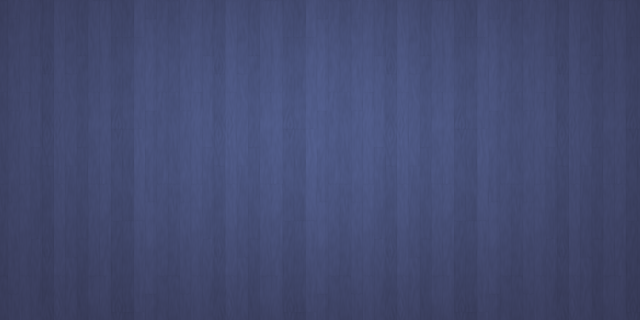
Write a WebGL 1 fragment shader that draws this texture.

```glsl
precision highp float;

uniform vec2 u_resolution;

float hash(vec2 p) {
  return fract(sin(dot(p, vec2(127.1, 311.7))) * 4375.85);
}

vec2 gradientAt(vec2 cell) {
  float angle = 6.2832 * hash(cell);
  return vec2(cos(angle), sin(angle));
}

float gradientNoise(vec2 p) {
  vec2 i = floor(p);
  vec2 f = p - i;
  vec2 u = f * f * f * (f * (f * 6.0 - 15.0) + 10.0);
  float a = dot(gradientAt(i), f);
  float b = dot(gradientAt(i + vec2(1.0, 0.0)), f - vec2(1.0, 0.0));
  float c = dot(gradientAt(i + vec2(0.0, 1.0)), f - vec2(0.0, 1.0));
  float d = dot(gradientAt(i + vec2(1.0, 1.0)), f - vec2(1.0, 1.0));
  return mix(mix(a, b, u.x), mix(c, d, u.x), u.y);
}

float band(float x, float lo, float hi, float blur) {
  return smoothstep(lo - blur, lo + blur, x) - smoothstep(hi - blur, hi + blur, x);
}

// Nested pointed growth rings, fading away from their heart
float cathedral(vec2 p, vec2 heart, float warp) {
  vec2 d = p - heart;
  d.y -= 0.573 * floor(d.y / 0.573 + 0.5);
  float r = 2.0 * abs(d.x) + 17.0 * abs(d.y) + warp;
  float reach = 1.0 - smoothstep(0.5, 2.2, r);
  return sin(r * 9.0 - 1.5) * reach * band(d.x, -0.65, 0.65, 0.12);
}

void main() {
  vec2 uv = gl_FragCoord.xy / u_resolution;
  vec2 p = gl_FragCoord.xy / u_resolution.y;

  // Fifteen planks make one horizontal repeat
  float plankWidth = 0.03576;
  float t = mod((p.x - 0.2396) / plankWidth, 15.0);
  float blur = 0.6 / (u_resolution.y * plankWidth);
  float plank = floor(t);

  // Staggered board ends, two per vertical repeat
  float shift = floor(hash(vec2(plank, 7.0)) * 5.0) * 0.2;
  if (plank > 2.5 && plank < 5.5) shift = 0.0;
  float row = 2.0 * (p.y - 0.31) / 0.573 + shift;
  float board = mod(floor(row), 2.0);
  float seed = hash(vec2(plank, board + 3.0));

  // Light and dark strips
  float tone = 0.6 * (seed - 0.5);
  tone -= 0.6 * band(t, 0.0, 1.0, blur);
  tone += 0.3 * band(t, 1.0, 3.0, blur);
  tone -= 0.7 * band(t, 3.0, 5.0, blur);
  tone += 0.6 * band(t, 5.0, 6.7, blur);
  tone -= 0.25 * band(t, 7.8, 9.0, blur);
  tone += 0.35 * band(t, 9.0, 10.8, blur);
  tone -= 0.6 * band(t, 11.8, 13.0, blur);
  tone += 0.45 * band(t, 13.0, 14.0, blur);

  // Long fibres and wavy figure
  vec2 grain = vec2(t, p.y) + seed * vec2(31.0, 17.0);
  float warp = gradientNoise(grain * vec2(0.9, 9.0));
  tone += 0.9 * gradientNoise(vec2(grain.x * 2.6 + warp * 1.5, grain.y * 13.0));
  tone += 0.9 * gradientNoise(grain * vec2(5.0, 42.0));
  tone += 0.16 * sin(grain.x * 8.0 + grain.y * 14.0 + warp * 10.0);

  // Ring figures
  vec2 q = vec2(t, p.y);
  float rings = cathedral(q, vec2(3.64, 0.61), warp * 0.3);
  rings += cathedral(q, vec2(12.4, 0.79), warp * 0.3);
  rings += cathedral(q, vec2(12.4, 0.58), warp * 0.3);
  rings += cathedral(q, vec2(13.3, 0.61), warp * 0.3);
  tone += 0.42 * rings;

  // Seams between planks and at board ends
  float side = 0.5 - abs(fract(t) - 0.5);
  float end = (0.5 - abs(fract(row) - 0.5)) * 0.2865;
  tone -= 0.5 * (1.0 - smoothstep(0.0, 0.05 + blur, side));
  tone -= 0.4 * (1.0 - smoothstep(0.0, 0.002 + 1.0 / u_resolution.y, end));

  // Broad glow above the middle
  float away = length((uv - vec2(0.5, 0.6)) * vec2(1.32, 1.2));
  float glow = 1.0 - smoothstep(0.0, 1.02, away);
  vec3 color = mix(vec3(0.222, 0.236, 0.355), vec3(0.305, 0.35, 0.525), glow);
  color *= 1.0 + 0.048 * tone;

  gl_FragColor = vec4(color, 1.0);
}
```
